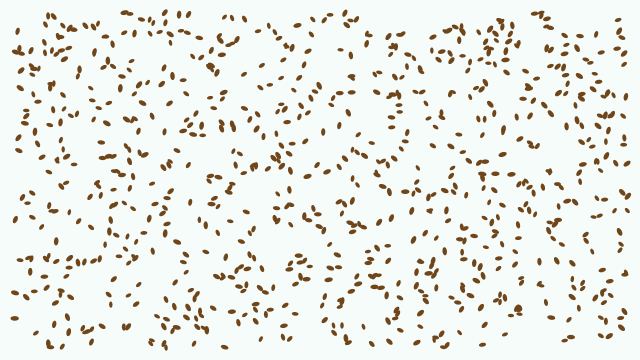
Write a Shadertoy shader that draws this pattern.

```glsl
const vec3 PAPER = vec3(0.96, 0.99, 0.98);
const vec3 SEED_BROWN = vec3(0.44, 0.27, 0.10);
const vec2 SEED_RADII = vec2(0.0101, 0.0056);  // half axes, in canvas heights
const vec2 SCALE_RANGE = vec2(0.82, 1.15);
const float MARGIN = 0.032;                    // empty border for seed centres
const float CELL = 0.07;                       // scatter cell, wider than two seeds
const int TRIES = 8;                           // candidate seeds per cell
const float KEEP = 0.33;                       // chance that a candidate exists
const float PI = 3.14159265;

// Integer hash: three random values in 0..1
vec3 hash3(ivec3 key) {
    uvec3 v = uvec3(key) * 1664525u + 1013904223u;
    v.x += v.y * v.z;
    v.y += v.z * v.x;
    v.z += v.x * v.y;
    v ^= v >> 16u;
    v.x += v.y * v.z;
    v.y += v.z * v.x;
    v.z += v.x * v.y;
    return vec3(v >> 8u) / 16777216.0;
}

// Approximate signed distance to an axis-aligned ellipse
float ellipseDistance(vec2 p, vec2 radii) {
    float k = length(p / radii);
    float slope = length(p / (radii * radii));
    return k * (k - 1.0) / max(slope, 1e-4);
}

vec2 rotate(vec2 p, float angle) {
    float c = cos(angle), s = sin(angle);
    return vec2(c * p.x + s * p.y, c * p.y - s * p.x);
}

// Distance to the nearest scattered seed
float seedDistance(vec2 p, vec2 canvas) {
    float nearest = 1.0;
    ivec2 corner = ivec2(floor(p / CELL - 0.5));
    for (int j = 0; j < 2; j++)
    for (int i = 0; i < 2; i++) {
        ivec2 cell = corner + ivec2(i, j);
        for (int n = 0; n < TRIES; n++) {
            vec3 place = hash3(ivec3(cell, n) + 17);
            if (place.z > KEEP) continue;

            vec2 center = (vec2(cell) + place.xy) * CELL;
            vec2 inset = min(center, canvas - center);
            if (min(inset.x, inset.y) < MARGIN) continue;

            vec3 form = hash3(ivec3(cell, n + TRIES) + 17);
            vec2 radii = SEED_RADII * mix(SCALE_RANGE.x, SCALE_RANGE.y, form.y);
            vec2 local = rotate(p - center, form.x * PI);
            nearest = min(nearest, ellipseDistance(local, radii));
        }
    }
    return nearest;
}

void mainImage(out vec4 fragColor, in vec2 fragCoord) {
    float pixel = 1.0 / iResolution.y;
    vec2 p = fragCoord * pixel;
    vec2 canvas = iResolution.xy * pixel;

    // One-pixel soft edge
    float coverage = clamp(0.5 - seedDistance(p, canvas) / pixel, 0.0, 1.0);
    fragColor = vec4(mix(PAPER, SEED_BROWN, coverage), 1.0);
}
```
